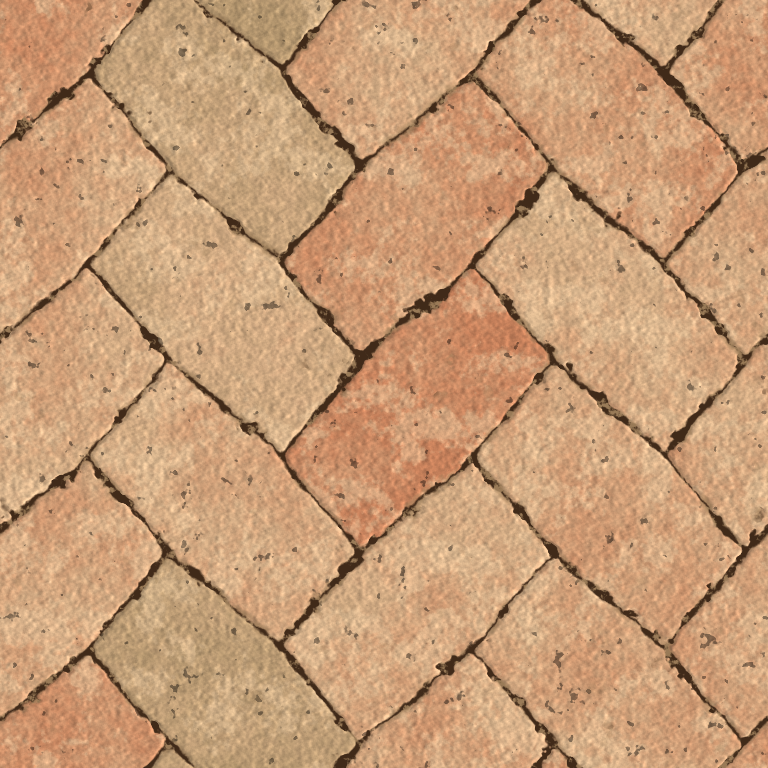
Give the GLSL for this texture, as a three.js fragment shader.

```glsl
// Sunlit herringbone paving of worn clay bricks, 2 repeats across and 4 down.
// A diagonal unit grid is grouped into 2:1 bricks; periodic noise chips the
// joints, mottles the clay and gives a gritty relief that is lit from the right.

varying vec2 vUv;

const float GRID = 8.0;                  // half-diagonals of a grid cell per canvas
const vec2 ORIGIN = vec2(0.84, 1.25);    // first joint crossing, in grid steps
const float SKEW = 0.085;                // sideways shift of alternate crossings
const float WOBBLE = 0.05;               // waviness of the joints
const float ROUGHNESS = 0.04;            // fine raggedness of the joints
const float CHIPPING = 0.035;            // depth of chips in brick edges
const float CORNER = 0.07;               // corner radius, in brick widths
const float JOINT = 0.013;               // half width of a joint
const float JOINT_VARIATION = 0.06;
const float MOTTLE = 0.95;               // strength of colour patches in a brick
const float EDGE_RELIEF = 0.24;
const float GRAIN_RELIEF = 0.33;
const vec2 SUN_STEP = vec2(0.002, -0.0003);
const mat2 OCTAVE = mat2(2.0, 1.0, -1.0, 2.0);   // turn and shrink, keeps the wrap

const vec3 CLAY = vec3(0.83, 0.675, 0.52);
const vec3 RED = vec3(0.77, 0.50, 0.355);
const vec3 OLIVE = vec3(0.70, 0.585, 0.43);
const vec3 DUST = vec3(0.90, 0.77, 0.61);
const vec3 SAND = vec3(0.60, 0.48, 0.34);
const vec3 SHADOW = vec3(0.25, 0.165, 0.10);

// Firing tone per brick: one row per column of bricks, -1 olive to 1 red
const mat4 TONES = mat4(
  -0.65, -0.30,  0.00, -0.85,
   0.22,  0.58,  0.88,  0.12,
   0.40,  0.00,  0.22,  0.16,
   0.48,  0.22,  0.16,  0.30);

float hash(vec2 p) {
  vec3 q = fract(p.xyx * 0.1031);
  q += dot(q, q.yzx + 33.33);
  return fract((q.x + q.y) * q.z);
}

// Value noise that wraps at the canvas edges
float noise(vec2 uv, float freq) {
  vec2 p = uv * freq;
  vec2 i = floor(p);
  vec2 f = p - i;
  f = f * f * (3.0 - 2.0 * f);
  vec2 a = mod(i, freq);
  vec2 b = mod(i + 1.0, freq);
  return mix(mix(hash(a), hash(vec2(b.x, a.y)), f.x),
             mix(hash(vec2(a.x, b.y)), hash(b), f.x), f.y);
}

float fbm(vec2 uv, float freq) {
  float sum = 0.0;
  float weight = 0.571;
  for (int i = 0; i < 3; i++) {
    sum += weight * noise(uv, freq);
    uv = OCTAVE * uv + 0.137;
    weight *= 0.5;
  }
  return sum;
}

vec4 oneHot(float k) {
  return step(abs(vec4(0.0, 1.0, 2.0, 3.0) - k), vec4(0.5));
}

// Returns the distance inside the brick edge, then its column and row
vec3 brickAt(vec2 uv) {
  vec2 q = uv * GRID - ORIGIN;
  q.x -= SKEW * (2.0 * abs(mod(q.x, 2.0) - 1.0) - 1.0);
  q += WOBBLE * (vec2(noise(uv, 22.0), noise(uv + 0.37, 22.0)) - 0.5);
  q += ROUGHNESS * (vec2(fbm(uv, 105.0), fbm(uv + 0.61, 105.0)) - 0.5);

  // Diagonal cells in groups of four: two form a rising brick, two a falling one
  vec2 g = vec2(q.x + q.y, q.y - q.x) * 0.5;
  vec2 cell = floor(g);
  vec2 f = g - cell;
  float s = mod(cell.x - cell.y + 1.0, 4.0);
  float second = step(0.5, mod(s, 2.0));
  bool rising = s < 1.5;
  vec2 local = rising ? vec2(f.x + second, f.y) : vec2(1.0 - f.y + second, f.x);
  vec2 first = rising ? cell - vec2(second, 0.0) : cell + vec2(0.0, second);
  vec2 tip = vec2(first.x - first.y - 1.0, first.x + first.y + 1.0) * 0.5;

  vec2 inset = min(local, vec2(2.0, 1.0) - local);
  float edge = CORNER - length(max(CORNER - inset, 0.0));
  edge -= CHIPPING * smoothstep(0.58, 0.8, fbm(uv + 0.19, 46.0));
  return vec3(edge, mod(vec2(tip.x, 3.0 - tip.y), 4.0));
}

float relief(vec2 uv) {
  return EDGE_RELIEF * smoothstep(0.0, 0.045, brickAt(uv).x)
       + GRAIN_RELIEF * fbm(uv, 140.0);
}

void main() {
  vec3 brick = brickAt(vUv);
  vec2 shifted = vUv + brick.yz * 0.17;

  // Fired clay: brick tone, patches, pale dust and fine speckle
  float tone = dot(oneHot(brick.z), TONES * oneHot(brick.y));
  tone += MOTTLE * (fbm(shifted, 11.0) - 0.5) + 0.45 * (fbm(vUv, 90.0) - 0.5);
  vec3 color = mix(CLAY, RED, clamp(tone, 0.0, 1.0));
  color = mix(color, OLIVE, clamp(-tone, 0.0, 1.0));
  float dust = fbm(shifted + 0.3, 24.0) + 0.5 * (fbm(vUv + 0.52, 130.0) - 0.5);
  color = mix(color, DUST, 0.5 * smoothstep(0.5, 0.75, dust));
  color *= 1.0 + 0.13 * (noise(vUv, 260.0) - 0.5);

  // Sparse ragged pits
  color *= 1.0 - 0.4 * smoothstep(0.77, 0.83, fbm(vUv + 0.21, 64.0));

  // Sunlight on grain and worn edges
  float slope = relief(vUv - SUN_STEP) - relief(vUv + SUN_STEP);
  color *= 1.0 + clamp(slope, -0.35, 0.2);

  // Joints: patchy soil stain, then a ragged line of shadow with crumbs of sand
  float soil = smoothstep(0.4, 0.7, fbm(vUv + 0.83, 60.0));
  color = mix(color, SAND, 0.6 * soil * (1.0 - smoothstep(0.015, 0.05, brick.x)));
  float width = JOINT + JOINT_VARIATION * (fbm(vUv + 0.45, 34.0) - 0.5);
  width = max(width, 0.006);
  float gap = 1.0 - smoothstep(width - 0.008, width + 0.011, brick.x);
  float crumbs = smoothstep(0.52, 0.75, fbm(vUv + 0.73, 120.0));
  color = mix(color, mix(SHADOW, SAND, crumbs), gap);

  gl_FragColor = vec4(color, 1.0);
}
```
